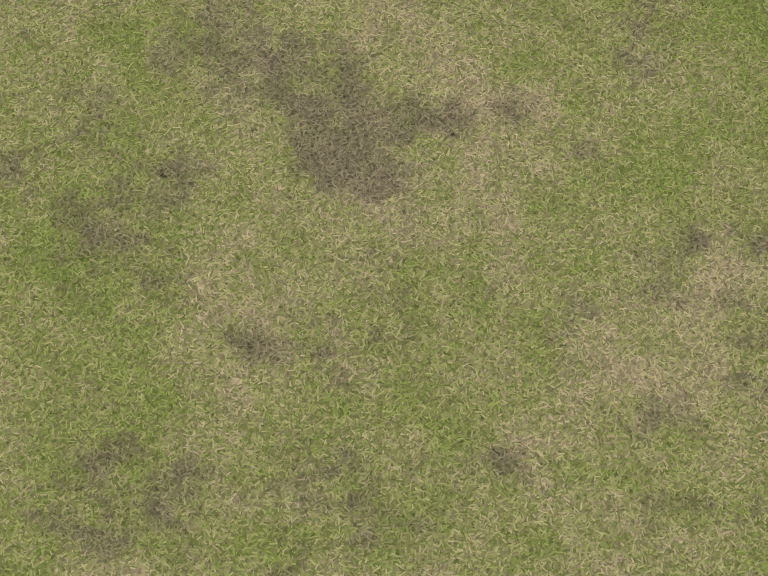
A Shadertoy shader for this texture:

```glsl
// Patchy dry lawn seen from above: short green and straw blades over thin bare soil.
#define GREEN vec3(0.455, 0.500, 0.255)
#define STRAW vec3(0.630, 0.570, 0.450)
#define SOIL vec3(0.455, 0.415, 0.340)
#define BLADE_CELL 0.0115
#define BLADE_LENGTH 0.0042
#define BLADE_WIDTH 0.0013
#define BLADE_LAYERS 6
#define HUE_SPREAD 0.95
#define TONE_SPREAD 0.46
#define FORESHORTENING 0.14

float hash(vec2 p) {
    return fract(sin(dot(p, vec2(127.1, 311.7))) * 43758.545);
}

float valueNoise(vec2 p) {
    vec2 cell = floor(p), f = fract(p);
    f = f * f * (3.0 - 2.0 * f);
    float low = mix(hash(cell), hash(cell + vec2(1, 0)), f.x);
    float high = mix(hash(cell + vec2(0, 1)), hash(cell + vec2(1, 1)), f.x);
    return mix(low, high, f.y);
}

float fbm(vec2 p) {
    float sum = 0.0, amplitude = 0.5;
    for (int i = 0; i < 5; i++) {
        sum += amplitude * valueNoise(p);
        p = mat2(1.6, 1.2, -1.2, 1.6) * p + 17.3;
        amplitude *= 0.56;
    }
    return sum / 1.08;
}

float segmentDistance(vec2 p, vec2 halfAxis) {
    float along = clamp(dot(p, halfAxis) / dot(halfAxis, halfAxis), -1.0, 1.0);
    return length(p - halfAxis * along);
}

float blob(vec2 p, vec2 center, vec2 size) {
    vec2 d = (p - center) / size;
    return exp(-dot(d, d));
}

// Dryness, 0 for lush green to 1 for straw
float drynessAt(vec2 p) {
    float dry = 0.53 + 1.0 * (fbm(p * 4.5 + 3.0) - 0.5) + 0.9 * (fbm(p * 17.0 + 41.0) - 0.5);
    dry -= 0.42 * blob(p, vec2(1.33, 0.88), vec2(0.33, 0.28));
    dry -= 0.22 * blob(p, vec2(0.10, 0.60), vec2(0.10, 0.16));
    return dry;
}

// Share of worn soil showing through
float wearAt(vec2 p) {
    float worn = fbm(p * vec2(7.0, 10.0) + 83.0) + 0.4 * (fbm(p * 38.0 + 9.0) - 0.5);
    worn += 0.17 * blob(p, vec2(0.58, 0.74), vec2(0.24, 0.20));
    return smoothstep(0.52, 0.86, worn);
}

vec3 grassColor(float dry, float wear, float hueRandom, float toneRandom) {
    float hue = clamp(dry + HUE_SPREAD * (hueRandom - 0.5), 0.0, 1.0);
    vec3 color = mix(mix(GREEN, STRAW, hue), SOIL, wear * 0.7);
    return color * (1.04 + TONE_SPREAD * (toneRandom - 0.5));
}

void mainImage(out vec4 fragColor, in vec2 fragCoord) {
    vec2 p = fragCoord / iResolution.y;
    float edge = 0.8 / iResolution.y;

    // Blades shrink gently with distance
    vec2 ground = vec2(p.x - 0.667, p.y) / (1.0 - FORESHORTENING * p.y);
    float dry = drynessAt(p), wear = wearAt(p);

    // Shaded thatch beneath the blades
    vec3 color = grassColor(dry, wear, valueNoise(ground * 160.0), valueNoise(ground * 210.0 + 60.0));
    color *= 0.86 - 0.10 * wear;

    // Overlapping layers of scattered blades
    for (int layer = 0; layer < BLADE_LAYERS; layer++) {
        float seed = float(layer) * 37.0;
        vec2 grid = ground / BLADE_CELL + 0.37 * seed;
        vec2 home = floor(grid);
        for (int j = -1; j <= 1; j++)
        for (int i = -1; i <= 1; i++) {
            vec2 cell = home + vec2(i, j);
            vec2 id = cell + seed;
            vec2 root = cell + vec2(hash(id + 1.7), hash(id + 5.3));
            float angle = 6.2832 * hash(id + 9.1);
            float size = 0.55 + 0.9 * hash(id + 13.9);
            vec2 halfAxis = BLADE_LENGTH * size * vec2(cos(angle), sin(angle));
            float d = segmentDistance((grid - root) * BLADE_CELL, halfAxis) - BLADE_WIDTH;
            float cover = 1.0 - smoothstep(-edge, edge, d);
            vec3 blade = grassColor(dry, wear, hash(id + 21.3), hash(id + 27.7));
            color = mix(color, blade, cover * (0.92 - 0.25 * wear));
        }
    }

    // Small dark gaps in the turf
    float gap = smoothstep(0.70, 0.88, fbm(ground * 52.0 + 120.0));
    color *= 1.0 - (0.25 + 0.2 * wear) * gap;

    fragColor = vec4(clamp(color, 0.0, 1.0), 1.0);
}
```
